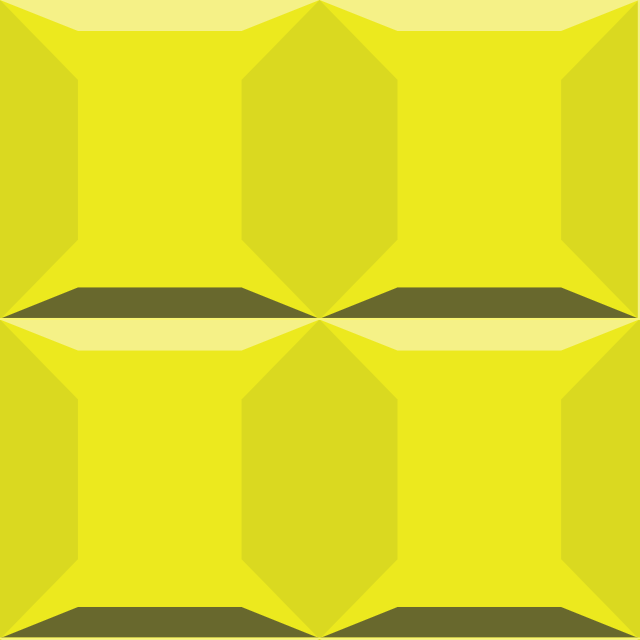
Write a Shadertoy shader that draws this pattern.

```glsl
// Two by two grid of bevelled yellow blocks with pale tops, olive sides and dark bases.

// Signed distance, positive inside, to a trapezoid standing on a cell edge:
// depth from the edge, distance to the nearer corner, and the inner vertex.
float facet(float depth, float corner, vec2 vertex) {
    float slant = (corner * vertex.y - depth * vertex.x) / length(vertex);
    return min(vertex.y - depth, slant);
}

float coverage(float dist, float pixel) {
    return clamp(dist / pixel + 0.5, 0.0, 1.0);
}

void mainImage(out vec4 fragColor, in vec2 fragCoord) {
    // Cells are counted from the top left, slightly under half the canvas wide
    float cellSize = 0.4993;
    float pixel = 1.0 / (cellSize * min(iResolution.x, iResolution.y));
    vec2 uv = fragCoord / iResolution.xy;
    vec2 grid = vec2(uv.x, 1.0 - uv.y) / cellSize;
    vec2 cell = fract(grid);
    vec2 edge = min(cell, 1.0 - cell);

    vec3 pale = vec3(0.961, 0.945, 0.53);
    vec3 color = vec3(0.925, 0.912, 0.118);

    // Left and right slopes
    float sides = facet(edge.x, edge.y, vec2(0.25, 0.244));
    color = mix(color, vec3(0.855, 0.852, 0.125), coverage(sides, pixel));

    // Lit top slope
    float top = facet(cell.y, edge.x, vec2(0.244, 0.097));
    color = mix(color, pale, coverage(top, pixel));

    // Shaded base, raised a little above the seam
    float rise = 1.0 - cell.y - 0.0045;
    float base = facet(rise, edge.x - 0.005, vec2(0.239, 0.096));
    color = mix(color, vec3(0.408, 0.408, 0.176), coverage(min(base, rise), pixel));

    // Bright seam under each row
    float seam = 0.005 - (1.0 - cell.y);
    color = mix(color, vec3(0.98, 0.965, 0.45), coverage(seam, pixel));

    // Pale rim at the right end of the upper row
    float rim = min(grid.x - 1.996, 1.0 - grid.y);
    color = mix(color, pale, coverage(rim, pixel));

    fragColor = vec4(color, 1.0);
}
```
